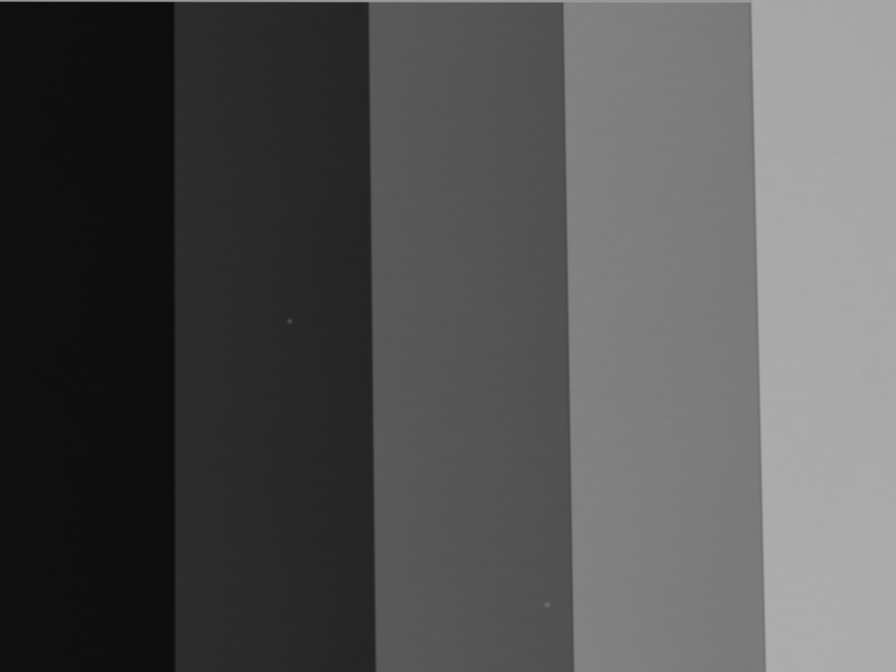
Reproduce this background procedurally as a Shadertoy shader.

```glsl
// Five upright grey bands, dark to light, with leaning seams and faint paper grain.

const vec4 SEAM_FOOT = vec4(0.1955, 0.4195, 0.6400, 0.8540); // seam x at the bottom
const vec4 SEAM_LEAN = vec4(0.0010, 0.0080, 0.0120, 0.0165); // shift left at the top
const vec4 SEAM_SHADOW = vec4(0.0, 0.0, 0.07, 0.09);
const vec4 BAND_GREY = vec4(0.16, 0.333, 0.492, 0.662);
const vec4 BAND_FALLOFF = vec4(0.030, 0.034, 0.032, 0.008);
const float FIRST_GREY = 0.056;
const float RIM_GREY = 0.60;

vec2 hashGradient(vec2 cell) {
    vec2 h = vec2(dot(cell, vec2(127.1, 311.7)), dot(cell, vec2(269.5, 183.3)));
    return 2.0 * fract(sin(h) * 43758.5) - 1.0;
}

float gradientNoise(vec2 p) {
    vec2 cell = floor(p);
    vec2 f = p - cell;
    vec2 u = f * f * f * (f * (f * 6.0 - 15.0) + 10.0);
    vec2 e = vec2(0.0, 1.0);
    float low = mix(dot(hashGradient(cell), f),
                    dot(hashGradient(cell + e.yx), f - e.yx), u.x);
    float high = mix(dot(hashGradient(cell + e), f - e),
                     dot(hashGradient(cell + e.yy), f - e.yy), u.x);
    return mix(low, high, u.y);
}

// Grey of all bands, each one laid over the band to its left.
float bands(vec2 uv, float softness) {
    float grey = FIRST_GREY - 0.008 * (uv.x / SEAM_FOOT.x - 0.5);
    vec4 seams = SEAM_FOOT - SEAM_LEAN * uv.y;
    for (int i = 0; i < 4; i++) {
        float fromSeam = uv.x - seams[i];
        float across = fromSeam / 0.22;
        float band = BAND_GREY[i] - BAND_FALLOFF[i] * (across - 0.5);
        grey = mix(grey, band, smoothstep(-softness, softness, fromSeam));
        float shadow = fromSeam / 0.0016;
        grey -= SEAM_SHADOW[i] * exp(-shadow * shadow);
    }
    return grey;
}

// Fine sideways fibres plus broad, soft mottling.
float paperGrain(vec2 p) {
    return 0.009 * gradientNoise(p * vec2(75.0, 190.0))
         + 0.006 * gradientNoise(p * vec2(22.0, 60.0) + 17.0)
         + 0.006 * gradientNoise(p * 5.0 + 41.0);
}

float speck(vec2 p, vec2 centre, float radius) {
    vec2 d = (p - centre) / radius;
    return exp(-dot(d, d));
}

void mainImage(out vec4 fragColor, in vec2 fragCoord) {
    vec2 uv = fragCoord / iResolution.xy;
    float aspect = iResolution.x / iResolution.y;
    vec2 p = vec2(uv.x * aspect, uv.y);

    float grey = bands(uv, max(0.0022, 1.0 / iResolution.x));

    // The lightest band brightens toward its foot.
    float lightest = smoothstep(0.84, 0.86, uv.x + SEAM_LEAN.w * uv.y);
    grey += lightest * 0.022 * (0.5 - uv.y);
    grey += paperGrain(p) * mix(0.45, 1.0, smoothstep(0.0, 0.4, grey));

    // Dust specks.
    grey += 0.16 * speck(p, vec2(0.3235 * aspect, 0.522), 0.0035);
    grey += 0.12 * speck(p, vec2(0.611 * aspect, 0.100), 0.0040);

    // Thin pale rim along the top.
    float rimEdge = 0.9975 - 0.0018 * uv.x;
    float rim = smoothstep(rimEdge - 0.0015, rimEdge + 0.0015, uv.y);
    grey = mix(grey, max(grey, RIM_GREY), rim);

    fragColor = vec4(vec3(clamp(grey, 0.0, 1.0)), 1.0);
}
```
